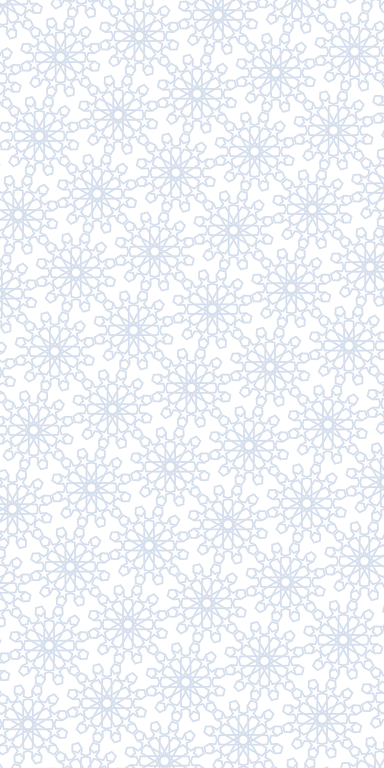
Write a Shadertoy shader that draws this pattern.

```glsl
const float PI = 3.14159265;
const float SPACING = 0.2125;              // centre to centre, in canvas widths
const vec2 ANCHOR = vec2(0.4982, 0.9896);  // centre of one rosette
const float TILT = PI / 12.0;              // turn of the lattice and its rosettes
const float HALF_LINE = 0.0225;            // in rosette radii, as are those below
const float STAR_CENTRE = 0.665;           // ring of five-pointed stars
const float STAR_RADIUS = 0.205;
const float GOLDEN = 0.618034;
const vec3 PAPER = vec3(1.0);
const vec3 LINE = vec3(0.836, 0.872, 0.926);

// Fold the plane into half of one of n equal sectors around the x axis
vec2 foldSectors(vec2 p, float n) {
    float sector = 2.0 * PI / n;
    float angle = mod(atan(p.y, p.x) + 0.5 * sector, sector) - 0.5 * sector;
    return length(p) * vec2(cos(angle), abs(sin(angle)));
}

float segmentDistance(vec2 p, vec2 a, vec2 b) {
    vec2 ab = b - a;
    return length(p - a - ab * clamp(dot(p - a, ab) / dot(ab, ab), 0.0, 1.0));
}

// Five-fold outline: a star or a pentagon, depending on the valley radius
float fiveFoldOutline(vec2 p, float tip, float valley) {
    vec2 valleyPoint = valley * vec2(cos(PI / 5.0), sin(PI / 5.0));
    return segmentDistance(foldSectors(p, 5.0), vec2(tip, 0.0), valleyPoint);
}

// Chords of a twelve-pointed star, each joining every fifth point
float chordDistance(vec2 p, float radius) {
    float nearest = 1e3;
    for (int k = -3; k < 3; k++) {
        float angle = (2.0 * float(k) + 1.0) * PI / 12.0;
        vec2 normal = vec2(cos(angle), sin(angle));
        float across = dot(p, normal) - radius * cos(5.0 * PI / 12.0);
        float along = abs(dot(p, vec2(-normal.y, normal.x)));
        float beyond = max(along - radius * sin(5.0 * PI / 12.0), 0.0);
        nearest = min(nearest, length(vec2(beyond, across)));
    }
    return nearest;
}

float rosetteDistance(vec2 p) {
    vec2 q = foldSectors(p, 12.0);
    float d = chordDistance(q, STAR_CENTRE - STAR_RADIUS);

    // Small stars point inward and meet at the petal tips
    vec2 s = vec2(STAR_CENTRE - q.x, q.y);
    d = min(d, fiveFoldOutline(s, STAR_RADIUS, STAR_RADIUS * GOLDEN * GOLDEN));

    // Outer pentagons sit in the outward valley of each star
    float pentagon = STAR_RADIUS * GOLDEN;
    s.x += STAR_RADIUS;
    return min(d, fiveFoldOutline(s, pentagon, pentagon * cos(PI / 5.0)));
}

// Offset from the nearest centre of a unit triangular lattice
vec2 latticeOffset(vec2 p) {
    vec2 cell = vec2(1.0, sqrt(3.0));
    vec2 a = mod(p + 0.5 * cell, cell) - 0.5 * cell;
    vec2 b = mod(p, cell) - 0.5 * cell;
    return dot(a, a) < dot(b, b) ? a : b;
}

void mainImage(out vec4 fragColor, in vec2 fragCoord) {
    vec2 p = (fragCoord / iResolution.x - ANCHOR) / SPACING;
    float c = cos(TILT), s = sin(TILT);
    p = vec2(c * p.x + s * p.y, c * p.y - s * p.x);

    float d = rosetteDistance(2.0 * latticeOffset(p));
    float pixel = 2.0 / (SPACING * iResolution.x);
    float coverage = clamp(0.5 + (HALF_LINE - d) / pixel, 0.0, 1.0);
    fragColor = vec4(mix(PAPER, LINE, coverage), 1.0);
}
```
